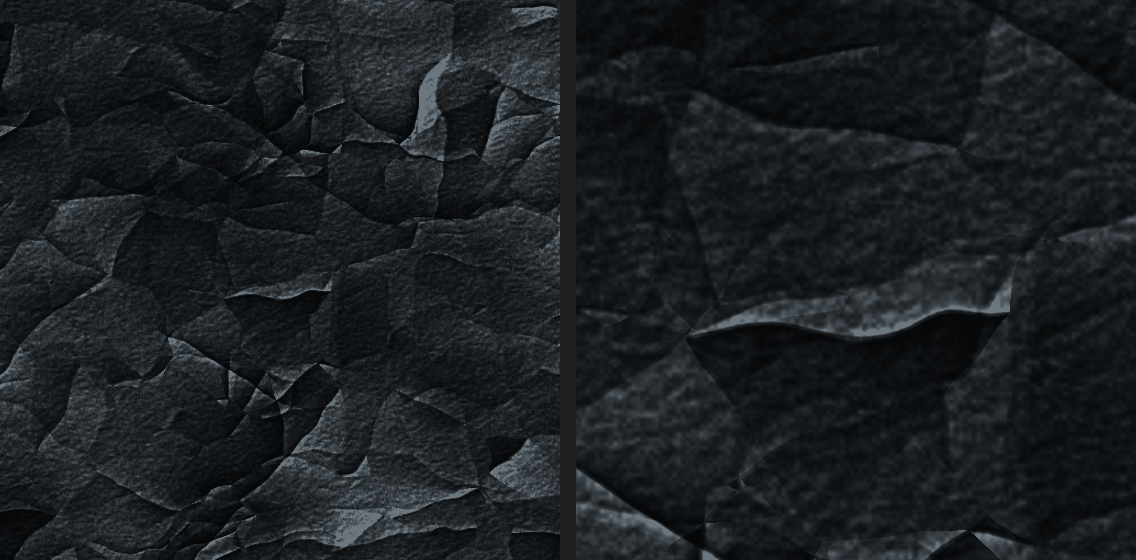
Left: the whole. Right: its middle third, enlarged.
This texture is drawn by a Shadertoy shader. Its source:

```glsl
// Crumpled black paper under a raking light from the upper left.
// Warped Voronoi cells give the facets; each cell border is a fold with one lit
// and one shaded side. Fine embossed noise adds the paper grain.

const vec2 LIGHT = vec2(-0.48, 0.877);
const vec3 PAPER_TINT = vec3(0.93, 1.02, 1.08);
const float MEDIAN_TONE = 0.112;
const float CONTRAST = 0.56;

float hash(vec2 p) {
    vec3 q = fract(p.xyx * 0.1031);
    q += dot(q, q.yzx + 33.33);
    return fract((q.x + q.y) * q.z);
}

vec2 hash2(vec2 p) {
    return vec2(hash(p), hash(p + 57.3));
}

// Smooth value noise, centred on zero.
float noise(vec2 p) {
    vec2 cell = floor(p);
    vec2 f = fract(p);
    f = f * f * (3.0 - 2.0 * f);
    float low = mix(hash(cell), hash(cell + vec2(1, 0)), f.x);
    float high = mix(hash(cell + vec2(0, 1)), hash(cell + vec2(1, 1)), f.x);
    return mix(low, high, f.y) - 0.5;
}

float cloud(vec2 p) {
    return noise(p) + 0.5 * noise(p * 2.1 + 7.7) + 0.25 * noise(p * 4.3 + 3.1);
}

mat2 rotation(float angle) {
    float c = cos(angle), s = sin(angle);
    return mat2(c, -s, s, c);
}

// Light on one layer of folds: x is the soft bend of facets, y the sharp creases.
vec2 foldLight(vec2 uv, float scale, float angle, vec2 stretch, float seed) {
    mat2 turn = rotation(angle);
    vec2 p = turn * uv * stretch * scale + seed;
    vec2 light = turn * LIGHT;
    vec2 base = floor(p);

    // Find the two nearest cell centres.
    float near1 = 1e3, near2 = 1e3;
    vec2 id1 = base, id2 = base, centre1 = p, centre2 = p + 1.0;
    for (int y = -1; y <= 1; y++) {
        for (int x = -1; x <= 1; x++) {
            vec2 id = base + vec2(x, y);
            vec2 centre = id + hash2(id);
            float d = dot(centre - p, centre - p);
            if (d < near1) {
                near2 = near1; id2 = id1; centre2 = centre1;
                near1 = d; id1 = id; centre1 = centre;
            } else if (d < near2) {
                near2 = d; id2 = id; centre2 = centre;
            }
        }
    }

    // Both sides share one fold sign, but face the light oppositely.
    float span = max(length(centre2 - centre1), 0.05);
    float edge = (near2 - near1) / (2.0 * span);
    float facing = dot((centre2 - centre1) / span, light);
    float fold = 2.0 * hash(id1 + id2 + 19.0) - 1.0;
    float soften = smoothstep(0.0, 0.0022 * scale, edge);
    float bend = fold * facing * exp(-edge / 0.24) * soften;
    bend += 0.22 * dot(p - centre1, light);

    float width = 0.0055 * scale;
    float crease = fold * abs(fold) * facing * exp(-edge / width) * soften;
    crease -= 0.3 * max(fold, 0.0) * exp(-edge / (0.45 * width));
    return vec2(bend, crease);
}

// Fibrous tooth of the paper, embossed by the same light.
float paperGrain(vec2 uv) {
    vec2 p = uv * vec2(125.0, 190.0) + 2.0 * noise(uv * 40.0);
    float tooth = noise(p) - noise(p + 0.75 * LIGHT);
    float speckle = noise(uv * 370.0 + 11.0);
    return 1.35 * tooth + 1.1 * speckle;
}

void mainImage(out vec4 fragColor, in vec2 fragCoord) {
    vec2 uv = fragCoord / iResolution.y;

    // Bend the fold lines so that no edge runs perfectly straight.
    vec2 warp = vec2(cloud(uv * 4.0 + 2.0), cloud(uv * 4.0 + 31.0));
    vec2 ragged = vec2(noise(uv * 38.0), noise(uv * 38.0 + 17.0));
    vec2 p = uv + 0.075 * warp + 0.008 * ragged;

    // Folds crowd along a vertical spine and across the upper part.
    float spine = exp(-pow((p.x - 0.45) / 0.13, 2.0));
    float upper = exp(-pow((p.y - 0.78) / 0.17, 2.0));
    float crumple = clamp(0.3 + 0.6 * spine + 0.55 * upper + 0.8 * noise(uv * 5.0), 0.1, 1.2);
    float wear = clamp(0.8 + 1.6 * noise(uv * 9.0 + 5.0), 0.15, 1.5);

    // Large, medium and small folds.
    vec2 large = foldLight(p, 3.3, 0.3, vec2(1.0, 1.1), 12.0);
    vec2 medium = foldLight(p, 6.5, -0.35, vec2(0.85, 1.2), 41.0);
    vec2 small = foldLight(p, 13.0, 0.15, vec2(0.8, 1.25), 73.0);
    float relief = dot(large, vec2(1.5, 3.6 * wear));
    relief += dot(medium, vec2(1.5, 3.2 * wear)) * mix(0.6, 1.0, crumple);
    relief += dot(small, vec2(1.4, 2.4 * wear)) * crumple;

    // Broad light patches, flat smudges and the dark spine.
    float patches = 1.7 * cloud(uv * 2.6 + 9.0) + 1.1 * noise(p * vec2(6.0, 15.0) + 4.0);
    float shade = 0.15 + relief + patches - 0.55 * spine + paperGrain(uv);

    // Exponential response keeps shadows deep and highlights rare.
    float tone = MEDIAN_TONE * exp(CONTRAST * clamp(shade, -2.6, 2.5));
    vec3 color = tone * PAPER_TINT + vec3(-0.004, 0.0, 0.005);
    fragColor = vec4(clamp(color, 0.0, 1.0), 1.0);
}
```
